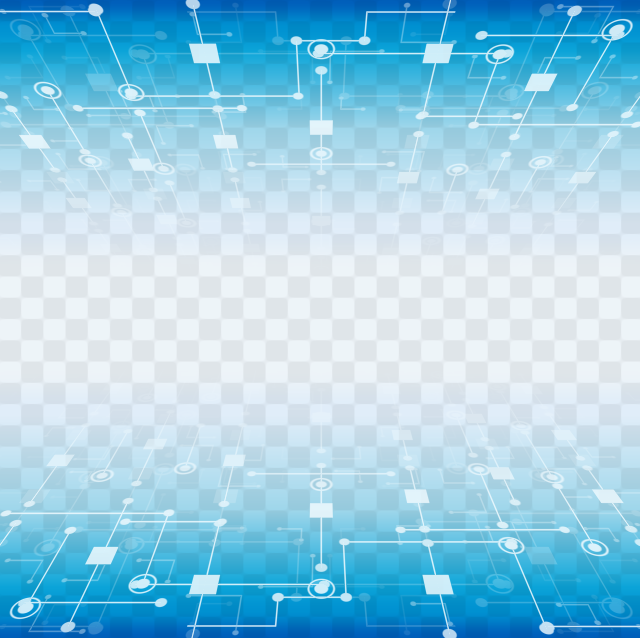
Reproduce this background procedurally as a WebGL 1 fragment shader.

```glsl
precision highp float;
uniform vec2 u_resolution;

float pixel;   // edge softness in canvas units
vec2 metric;   // canvas size of one plane unit at this depth

float hash(vec2 p) {
  return fract(sin(dot(p, vec2(12.99, 78.23))) * 4375.5);
}

float ink(float dist, float radius) {
  return 1.0 - smoothstep(radius - pixel, radius + pixel, dist);
}

float box(vec2 q, vec2 halfSize) {
  return length(max(abs(q) - halfSize, 0.0) * metric);
}

float disc(vec2 q, float radius) {
  return ink((length(q) - radius) * metric.y, 0.0);
}

float line(vec2 q, vec2 halfSize) {
  return ink(box(q, halfSize), 0.0012) * 0.85;
}

// Axis-aligned trace with a dot at both ends
float wire(vec2 p, vec2 a, vec2 b) {
  float dots = max(disc(p - a, 0.010), disc(p - b, 0.010));
  return max(line(p - 0.5 * (a + b), 0.5 * abs(b - a)), dots * 0.8);
}

// Offset to the nearest repeat, none before the first
float repeatFrom(float v, float first, float period) {
  float k = max(floor((v - first) / period + 0.5), 0.0);
  return v - first - k * period;
}

// Square chips, each in the middle of a receding track
float chips(vec2 p) {
  float mask = 0.0;
  for (int n = -3; n <= 3; n++) {
    float i = float(n);
    float odd = mod(abs(i), 2.0);
    float period = i < 0.0 ? 0.259 : 0.4;
    float first = mix(0.326 - 0.068 * i, 0.116, odd);
    vec2 q = vec2(p.x - 0.202 * i, repeatFrom(p.y, first, period));
    float reach = 0.42 * period;
    mask = max(mask, line(q, vec2(0.0, reach)));
    mask = max(mask, disc(vec2(q.x, abs(q.y) - reach), 0.011) * 0.75);
    mask = max(mask, ink(box(q, vec2(0.022)), 0.001) * 0.85);
  }
  return mask;
}

// Ringed contacts, each with a track leading to a dot
float contacts(vec2 p) {
  float mask = 0.0;
  for (int n = -3; n <= 3; n++) {
    float j = float(n);
    if (abs(j) == 1.0) continue;
    float wave = cos(1.5708 * j);
    float period = 0.3125 + 0.026 * j;
    float first = 0.137 - 0.025 * j - 0.031 * wave;
    float lead = j == -2.0 ? -0.1 : 0.1;
    float x = p.x - 0.167 * j - 0.012 * (wave - 1.0);
    vec2 q = vec2(x, repeatFrom(p.y, first, period));
    float ring = ink(abs(length(q) - 0.022) * metric.y, 0.0012);
    mask = max(mask, max(ring, disc(q, 0.012)) * 0.85);
    if (n != 0) {
      vec2 track = vec2(x, repeatFrom(p.y, first + lead, period));
      mask = max(mask, line(track, vec2(0.0, 0.1)));
      mask = max(mask, disc(track - vec2(0.0, lead), 0.011) * 0.8);
    }
  }
  return mask;
}

// Cross links between the tracks
float links(vec2 p) {
  float mask = wire(p, vec2(-0.362, 0.228), vec2(-0.044, 0.228));
  mask = max(mask, wire(p, vec2(-0.005, 0.116), vec2(0.322, 0.116)));
  mask = max(mask, wire(p, vec2(-0.475, 0.264), vec2(-0.155, 0.264)));
  mask = max(mask, wire(p, vec2(0.268, 0.074), vec2(0.496, 0.074)));
  mask = max(mask, wire(p, vec2(0.198, 0.289), vec2(0.39, 0.289)));
  mask = max(mask, wire(p, vec2(0.309, 0.316), vec2(0.64, 0.316)));
  mask = max(mask, wire(p, vec2(-0.156, 0.46), vec2(0.156, 0.46)));
  mask = max(mask, wire(p, vec2(-0.55, 0.023), vec2(-0.362, 0.023)));
  mask = max(mask, line(p - vec2(0.143, 0.024), vec2(0.07, 0.0)));
  mask = max(mask, line(p - vec2(0.073, 0.055), vec2(0.0, 0.031)));
  mask = max(mask, wire(p, vec2(-0.042, 0.086), vec2(0.073, 0.086)));
  return max(mask, line(p - vec2(-0.042, 0.157), vec2(0.0, 0.071)));
}

// Small faint elbows, one per chosen cell
float elbows(vec2 p) {
  vec2 size = vec2(0.12, 0.10);
  vec2 id = floor(p / size);
  vec2 q = (fract(p / size) - 0.5) * size;
  q *= sign(vec2(hash(id + 3.0), hash(id + 7.0)) - 0.5);
  vec2 arm = vec2(0.02, 0.015) + 0.025 * hash(id + 1.0);
  float mask = max(line(q - vec2(0.0, arm.y), vec2(arm.x, 0.0)), line(q - vec2(arm.x, 0.0), vec2(0.0, arm.y)));
  mask = max(mask, max(disc(q - arm * vec2(-1.0, 1.0), 0.005), disc(q - arm * vec2(1.0, -1.0), 0.005)));
  return mask * 0.4 * step(0.5, hash(id));
}

float circuit(vec2 p) {
  return max(max(chips(p), contacts(p)), max(links(p), elbows(p)));
}

void main() {
  vec2 uv = gl_FragCoord.xy / u_resolution;
  pixel = 0.75 / u_resolution.x;
  float edge = min(uv.y, 1.0 - uv.y);

  // Blue bands fading to a pale centre
  vec3 color = mix(vec3(0.0, 0.37, 0.73), vec3(0.0, 0.57, 0.82), smoothstep(0.0, 0.045, edge));
  color = mix(color, vec3(0.05, 0.65, 0.85), smoothstep(0.04, 0.09, edge));
  color = mix(color, vec3(0.62, 0.84, 0.92), clamp((edge - 0.08) / 0.12, 0.0, 1.0));
  color = mix(color, vec3(0.88, 0.93, 0.975), clamp((edge - 0.2) / 0.15, 0.0, 1.0));
  color = mix(color, vec3(0.93, 0.955, 0.972), smoothstep(0.36, 0.42, edge));

  // Checkerboard
  vec2 wave = sin(3.14159 * vec2(uv.x * 28.8 - 0.95, (1.0 - uv.y) * 30.0));
  color *= mix(0.94, 1.0, smoothstep(-0.1, 0.1, wave.x * wave.y));

  // Ceiling and floor planes, the floor turned half round
  float depth = 1.0 - edge / 0.849;
  metric = vec2(depth, 0.803 * depth * depth);
  vec2 plane = vec2((uv.x - 0.502) / depth, 1.057 * (1.0 / depth - 1.0));
  if (uv.y < 0.5) plane.x = -plane.x;
  float glow = max(circuit(plane), 0.25 * circuit(plane * vec2(-1.0, 1.0)));
  glow *= 1.0 - smoothstep(0.18, 0.45, edge);
  gl_FragColor = vec4(mix(color, vec3(0.95, 0.985, 1.0), glow), 1.0);
}
```
